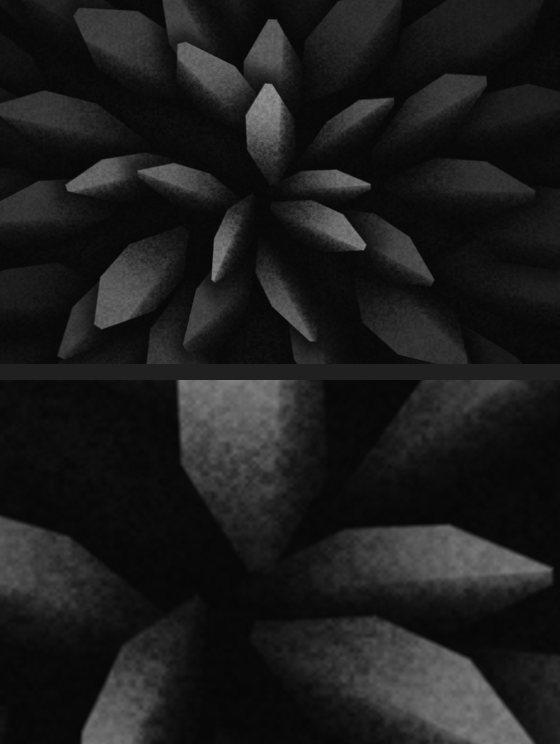
Top: the whole. Bottom: its middle third, enlarged.
This background is drawn by a Shadertoy shader. Its source:

```glsl
// Dark burst of faceted stone blades radiating from a shadowed centre

float hash(vec2 p) {
    return fract(sin(dot(p, vec2(127.1, 311.7))) * 43758.55);
}

float noise(vec2 p) {
    vec2 cell = floor(p), f = fract(p);
    f = f * f * (3.0 - 2.0 * f);
    return mix(mix(hash(cell), hash(cell + vec2(1, 0)), f.x),
               mix(hash(cell + vec2(0, 1)), hash(cell + vec2(1, 1)), f.x), f.y);
}

// Long lozenge with its four corners cut off
float bladeDistance(vec2 q, vec2 size) {
    q = abs(q);
    float flank = dot(q - vec2(size.x, 0.0), normalize(size.yx));
    return max(flank, max(q.x - 0.9 * size.x, q.y - 0.7 * size.y));
}

// Lit face beyond the ridge, soft falloff on the turned face
float bladeShade(vec2 q, float ridge, float grain) {
    float turned = 0.75 * exp(4.5 * min(ridge, 0.0));
    float lit = 0.88 + 0.2 * q.x;
    float shade = mix(turned, lit, smoothstep(-0.02, 0.04, ridge));
    shade *= mix(0.15, 1.0, smoothstep(-0.9, 0.4, q.x));
    float roughness = mix(1.1, 0.3, smoothstep(0.2, 0.9, shade));
    return shade * (1.0 + roughness * (grain - 0.5));
}

void mainImage(out vec4 fragColor, in vec2 fragCoord) {
    vec2 p = (fragCoord - iResolution.xy * vec2(0.46, 0.46)) / iResolution.y;
    float grain = 0.6 * noise(p * 150.0) + 0.4 * noise(p * 290.0 + 40.0);
    float edge = max(0.003, 0.8 / iResolution.y);

    // Mottled rock behind the blades
    float tone = 0.05 * noise(p * 5.0 + 9.0) * grain;

    // Rings are painted from the outside inwards
    for (int ring = 4; ring >= 0; ring--) {
        float r = float(ring);
        int count = 5 + 3 * ring;
        for (int i = 0; i < count; i++) {
            vec2 id = vec2(float(i) + 3.0, r + 7.0);
            float h1 = hash(id), h2 = hash(id + 17.3);
            float h3 = hash(id + 31.7), h4 = hash(id + 53.1);

            // Position and heading
            float angle = 6.2832 * (float(i) + 0.7 * (h1 - 0.5)) / float(count) + 0.9 * r + 0.4;
            float reach = 0.15 + 0.145 * r + 0.08 * (h2 - 0.5);
            vec2 home = reach * vec2(1.3, 1.0) * vec2(cos(angle), sin(angle));
            float heading = atan(home.y, home.x) + 0.7 * (h3 - 0.5);
            vec2 axis = vec2(cos(heading), sin(heading));
            vec2 across = vec2(-axis.y, axis.x);

            // Blade outline, sheared so that no two ends are alike
            vec2 size = vec2(0.14 + 0.035 * r + 0.04 * h4, 0.06 + 0.02 * r + 0.045 * h2);
            vec2 q = vec2(dot(p - home, axis), dot(p - home, across));
            q.x += 1.1 * (h4 - 0.5) * q.y;
            float d = bladeDistance(q, size);

            // Facets turned towards the upper left light
            float side = dot(across, vec2(-0.5, 0.85)) + h1 - 0.5 < 0.0 ? -1.0 : 1.0;
            vec2 unit = q / size;
            float ridge = side * unit.y + 0.5 * (h3 - 0.5) * unit.x + 0.45 * h2 - 0.12;
            float shade = bladeShade(unit, ridge, grain);
            float strength = 0.46 * pow(0.72, r) * (0.65 + 0.45 * h3);

            // Contact shadow, then the blade itself
            tone *= mix(0.3, 1.0, smoothstep(-0.01, 0.07, d));
            tone = mix(tone, strength * shade, 1.0 - smoothstep(-edge, edge, d));
        }
    }

    // Vignette and a faint black level
    tone *= 1.0 - 0.6 * smoothstep(0.35, 0.95, length(p * vec2(0.85, 1.0)));
    tone += 0.024 + 0.016 * grain;
    fragColor = vec4(vec3(tone), 1.0);
}
```
